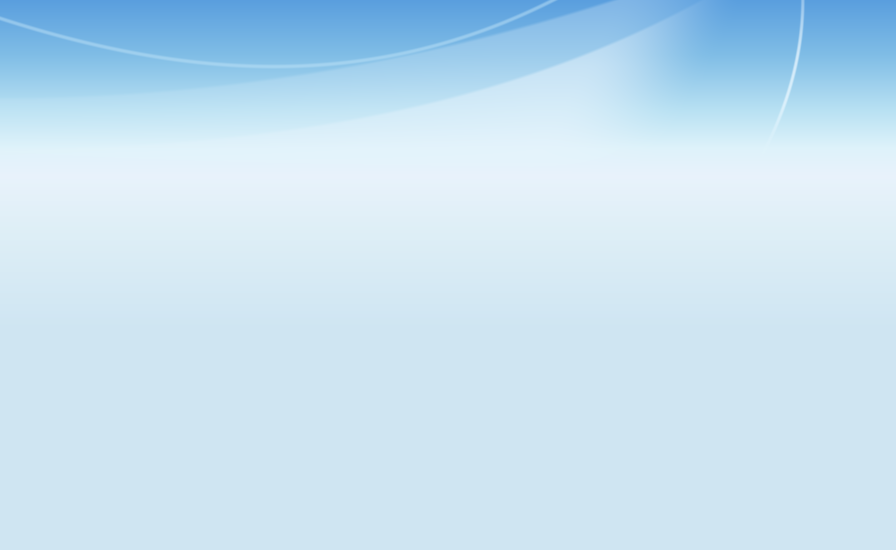
A WebGL 1 fragment shader for this background:

```glsl
precision highp float;
uniform vec2 u_resolution;

float ramp(float a, float b, float x) {
    return clamp((x - a) / (b - a), 0.0, 1.0);
}

// Vertical sky gradient; depth runs from 0 at the top to 1 at the bottom
vec3 skyGradient(float depth) {
    vec3 c = vec3(0.35, 0.62, 0.87);
    c = mix(c, vec3(0.50, 0.74, 0.90), ramp(0.0, 0.10, depth));
    c = mix(c, vec3(0.72, 0.88, 0.95), ramp(0.10, 0.20, depth));
    c = mix(c, vec3(0.87, 0.95, 0.98), ramp(0.20, 0.27, depth));
    c = mix(c, vec3(0.91, 0.95, 0.985), ramp(0.27, 0.32, depth));
    c = mix(c, vec3(0.87, 0.935, 0.965), ramp(0.32, 0.42, depth));
    return mix(c, vec3(0.81, 0.898, 0.949), ramp(0.42, 0.60, depth));
}

// Soft thin line from a distance in canvas heights
float stroke(float dist, float width) {
    return 1.0 - smoothstep(0.1 * width, width, abs(dist));
}

void main() {
    vec2 uv = gl_FragCoord.xy / u_resolution;
    float x = uv.x;
    float depth = 1.0 - uv.y;
    float aspect = u_resolution.x / u_resolution.y;
    vec3 color = skyGradient(depth);
    vec3 glow = vec3(0.91, 0.955, 0.988);

    // Two overlapping sheets of light with curved upper edges
    float outerEdge = 0.179 - 0.38 * x * x;
    float innerEdge = 0.272 - x * x * (0.32 + 0.2 * x * x);
    float outerSheet = smoothstep(-0.004, 0.004, depth - outerEdge);
    float innerSheet = smoothstep(-0.004, 0.004, depth - innerEdge);

    // Both sheets fade toward a slanted right side and into the pale band
    float side = 0.827 - 0.32 * depth;
    float fade = 1.0 - smoothstep(-0.14, 0.005, x - side);
    fade *= 1.0 - smoothstep(0.25, 0.33, depth);
    float outerLight = mix(0.12, 0.27, smoothstep(0.0, 0.6, x));
    float innerLight = mix(0.15, 0.5, ramp(0.0, 0.6, x)) * mix(0.6, 1.0, ramp(0.0, 0.12, depth));
    color = mix(color, glow, outerSheet * fade * outerLight);
    color = mix(color, glow, innerSheet * fade * innerLight);

    // Long hanging arc on the left
    float dx = x - 0.306;
    float arc = 0.121 - dx * dx * (1.09 + 0.5 * dx);
    float slope = dx * (2.18 + 1.5 * dx) / aspect;
    float arcDist = (depth - arc) / sqrt(1.0 + slope * slope);
    color = mix(color, vec3(0.75, 0.89, 0.97), 0.5 * stroke(arcDist, 0.0055));

    // Bright steep arc on the right, fading at its lower end
    float steepDist = (x - 0.896 + 0.57 * depth * depth) * aspect;
    steepDist /= sqrt(1.0 + pow(1.14 * depth * aspect, 2.0));
    float steepFade = mix(0.4, 0.75, ramp(0.0, 0.10, depth))
        * (1.0 - smoothstep(0.17, 0.30, depth));
    color = mix(color, vec3(0.92, 0.97, 1.0), steepFade * stroke(steepDist, 0.005));

    gl_FragColor = vec4(color, 1.0);
}
```
